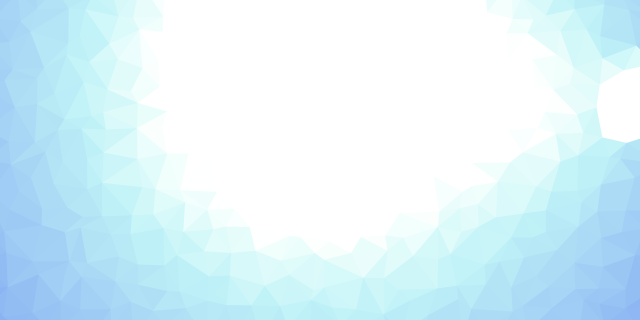
This background is drawn by a WebGL 2 fragment shader. Its source:

```glsl
#version 300 es
precision highp float;

uniform vec2 u_resolution;
out vec4 fragColor;

const float CELLS = 13.0;            // mesh cells per canvas height
const float JITTER = 0.72;           // vertex displacement inside a cell
const vec2 SUN = vec2(1.01, 0.78);
const vec2 HALO = vec2(1.80, 0.67);
const vec2 FLARE = vec2(1.98, 0.685);

// Colour stops from the white core out to the blue corners
const int STOPS = 7;
const float LEVEL[STOPS] = float[](0.53, 0.56, 0.64, 0.76, 0.92, 1.05, 1.28);
const vec3 TINT[STOPS] = vec3[](
    vec3(1.00, 1.00, 1.00), vec3(0.95, 1.00, 0.99), vec3(0.86, 0.98, 0.98),
    vec3(0.75, 0.95, 0.97), vec3(0.68, 0.87, 0.96), vec3(0.63, 0.81, 0.96),
    vec3(0.54, 0.70, 0.95));

vec2 hash2(vec2 p) {
    vec2 q = vec2(dot(p, vec2(127.1, 311.7)), dot(p, vec2(269.5, 183.3)));
    return fract(sin(q) * 43758.55);
}

vec3 ramp(float level) {
    vec3 color = TINT[0];
    for (int i = 1; i < STOPS; i++) {
        float t = clamp((level - LEVEL[i - 1]) / (LEVEL[i] - LEVEL[i - 1]), 0.0, 1.0);
        color = mix(color, TINT[i], t);
    }
    return color;
}

// Distance from the light, reduced by a soft halo and a small flare
float lightLevel(vec2 p) {
    float level = distance(p, SUN);
    vec2 halo = (p - HALO) / 0.3;
    level -= 0.2 * exp(-dot(halo, halo));
    float flare = length((p - FLARE) * vec2(1.3, 1.0));
    return mix(0.5, level, smoothstep(0.10, 0.18, flare));
}

vec2 meshVertex(vec2 id) {
    return id + 0.5 + JITTER * (hash2(id) - 0.5);
}

float cross2(vec2 a, vec2 b) {
    return a.x * b.y - a.y * b.x;
}

float edgeDistance(vec2 p, vec2 a, vec2 b) {
    return cross2(b - a, p - a) / length(b - a);
}

// Flat facet colour, weighted by its antialiased coverage
vec4 facet(vec2 p, vec2 a, vec2 b, vec2 c, float pixel) {
    float side = sign(cross2(b - a, c - a));
    float inside = side * edgeDistance(p, a, b);
    inside = min(inside, side * edgeDistance(p, b, c));
    inside = min(inside, side * edgeDistance(p, c, a));
    float coverage = clamp(0.5 + inside / pixel, 0.0, 1.0);
    if (coverage <= 0.0) return vec4(0.0);

    vec2 center = (a + b + c) / 3.0;
    float shade = 0.055 * (hash2(floor(center * 16.0)).x - 0.5);
    return vec4(ramp(lightLevel(center / CELLS) + shade), 1.0) * coverage;
}

// Split each jittered quad along its shorter diagonal
vec4 quadFacets(vec2 p, vec2 id, float pixel) {
    vec2 a = meshVertex(id);
    vec2 b = meshVertex(id + vec2(1.0, 0.0));
    vec2 c = meshVertex(id + vec2(1.0, 1.0));
    vec2 d = meshVertex(id + vec2(0.0, 1.0));
    if (distance(a, c) < distance(b, d)) {
        return facet(p, a, b, c, pixel) + facet(p, a, c, d, pixel);
    }
    return facet(p, a, b, d, pixel) + facet(p, b, c, d, pixel);
}

void main() {
    vec2 uv = gl_FragCoord.xy / u_resolution.y;
    vec2 p = uv * CELLS;
    float pixel = CELLS / u_resolution.y;

    // A tiny base weight keeps any mesh gap filled
    vec4 sum = vec4(ramp(lightLevel(uv)), 1.0) * 0.001;
    for (int y = -2; y <= 1; y++) {
        for (int x = -2; x <= 1; x++) {
            sum += quadFacets(p, floor(p) + vec2(x, y), pixel);
        }
    }
    fragColor = vec4(sum.rgb / sum.a, 1.0);
}
```
